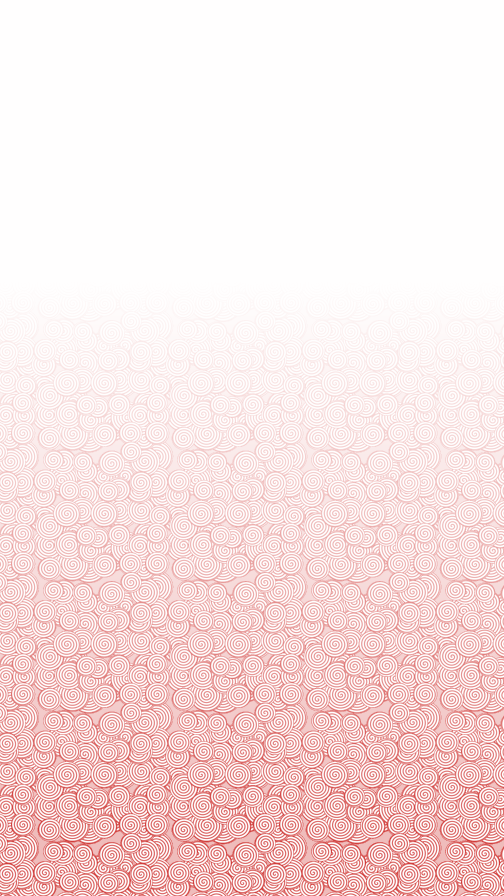
Write a WebGL 1 fragment shader that draws this pattern.

```glsl
precision highp float;
// Overlapping red spiral discs that fade upward into white.
// A wrapped jittered grid scatters the discs; the topmost disc at each
// point draws its spiral, and a small sample grid smooths the fine lines.
uniform vec2 u_resolution;

const float TAU = 6.2831853;
const vec3 PAPER = vec3(1.0, 0.998, 0.998);
const vec3 INK = vec3(0.80, 0.16, 0.15);
const vec2 CELL = vec2(0.038, 0.037); // in canvas widths
const float TILE = 7.0;               // cells before the pattern repeats
const float PITCH = 0.145;            // ring spacing in cells
const float LINE = 0.34;              // inked share of each ring
const float FOOTPRINT = 1.25;         // sample spread in pixels
const int SAMPLES = 3;

vec3 hash3(vec2 p) {
  vec3 q = vec3(dot(p, vec2(127.1, 311.7)),
                dot(p, vec2(269.5, 183.3)),
                dot(p, vec2(419.2, 371.9)));
  return fract(sin(q) * 43758.545);
}

// Ink of one spiral with a thin outlined rim.
float spiralInk(vec2 d, float radius, float turn, float soft) {
  float r = length(d);
  float angle = r > 0.0001 ? atan(d.y, d.x) / TAU : 0.0;
  float phase = abs(fract(r / PITCH + angle + turn) - 0.5);
  float edge = soft / PITCH;
  float band = 1.0 - smoothstep(0.5 * LINE - edge, 0.5 * LINE + edge, phase);
  float rim = smoothstep(-soft, soft, r - radius + 0.6 * PITCH * LINE);
  return max(band, rim);
}

// Ink of the topmost disc; low discs are large and peek out as arcs.
float discInk(vec2 p, float soft) {
  vec2 base = floor(p);
  float top = -1.0;
  float radius = 0.0;
  vec2 offset = vec2(0.0);
  for (int j = -2; j <= 2; j++) {
    for (int i = -2; i <= 2; i++) {
      vec2 cell = base + vec2(float(i), float(j));
      vec3 rnd = hash3(mod(cell, TILE) + 3.0);
      vec2 d = p - cell - 0.5 - 0.75 * (rnd.xy - 0.5);
      float size = mix(1.1, 0.54, sqrt(rnd.z));
      if (dot(d, d) < size * size && rnd.z > top) {
        top = rnd.z;
        radius = size;
        offset = d;
      }
    }
  }
  return top < 0.0 ? LINE : spiralInk(offset, radius, top * 7.0, soft);
}

// Strength of the ink, from full near the base to none above.
float fade(float y) {
  return 0.92 * pow(clamp((0.69 - y) / 0.62, 0.0, 1.0), 1.05);
}

void main() {
  vec2 cellPixels = u_resolution.x * CELL;
  float soft = 0.25 / cellPixels.x;
  float ink = 0.0;
  for (int j = 0; j < SAMPLES; j++) {
    for (int i = 0; i < SAMPLES; i++) {
      vec2 shift = (vec2(float(i), float(j)) + 0.5) / float(SAMPLES) - 0.5;
      vec2 p = (gl_FragCoord.xy + FOOTPRINT * shift) / cellPixels;
      ink += discInk(p, soft);
    }
  }
  ink /= float(SAMPLES * SAMPLES);
  float strength = fade(gl_FragCoord.y / u_resolution.y);
  gl_FragColor = vec4(mix(PAPER, INK, ink * strength), 1.0);
}
```
